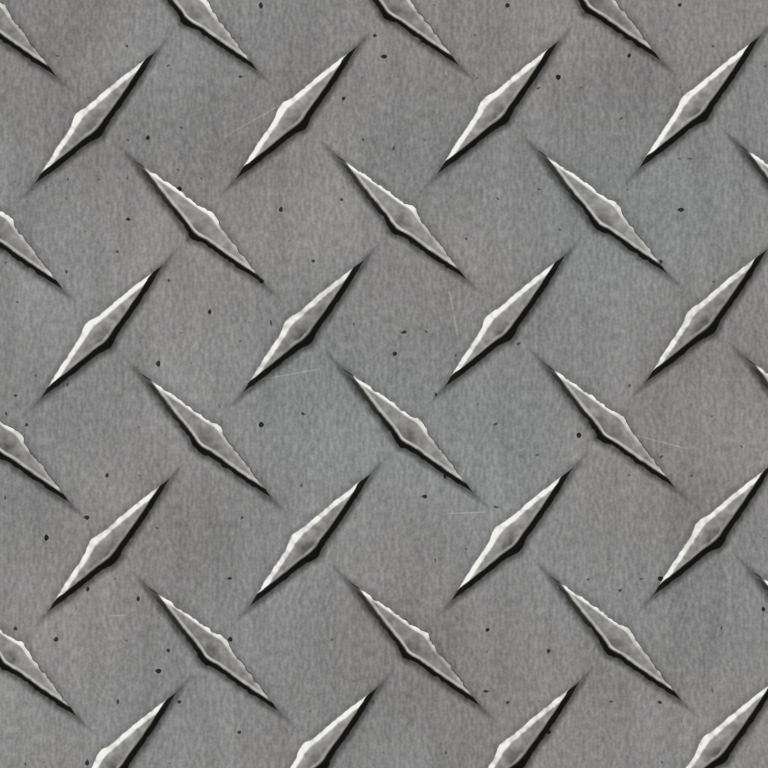
Reproduce this texture procedurally as a WebGL 2 fragment shader.

```glsl
#version 300 es
precision highp float;
// Worn steel tread plate: raised lozenges leaning alternately right and left.

#define ACROSS vec2(0.2624, 0.0068)   // step to the next lozenge in a row
#define UPWARD vec2(-0.0091, 0.2780)  // step to the next row
#define ORIGIN vec2(0.1237, 0.8464)   // centre of one right-leaning lozenge
#define HALF_LENGTH 0.115
#define HALF_WIDTH 0.0175
#define BUMP 0.0050                   // swelling at the waist
#define GRAIN 0.080                   // strength of the fine grain
#define MOTTLE 0.085                  // strength of the large stains
#define WEAR 0.0035                   // raggedness of the edges

uniform vec2 u_resolution;
out vec4 fragColor;

const vec3 STEEL = vec3(0.525, 0.522, 0.520);
const vec3 FACE = vec3(0.535, 0.530, 0.520);
const vec3 LIGHT = vec3(0.95, 0.95, 0.93);
const vec3 DARK = vec3(0.06, 0.06, 0.05);

vec2 hash2(vec2 p) {
  vec3 q = fract(p.xyx * vec3(0.1031, 0.1030, 0.0973));
  q += dot(q, q.yzx + 33.33);
  return fract((q.xx + q.yz) * q.zy);
}

float cornerSlope(vec2 cell, vec2 offset) {
  float angle = 6.2832 * hash2(cell + 57.0).x;
  return dot(vec2(cos(angle), sin(angle)), offset);
}

// Gradient noise, roughly -0.7 to 0.7
float noise(vec2 p) {
  vec2 i = floor(p), f = p - i;
  vec2 u = f * f * f * (f * (f * 6.0 - 15.0) + 10.0);
  vec2 e = vec2(1.0, 0.0);
  return mix(mix(cornerSlope(i, f), cornerSlope(i + e, f - e), u.x),
             mix(cornerSlope(i + e.yx, f - e.yx), cornerSlope(i + 1.0, f - 1.0), u.x), u.y);
}

float fbm(vec2 p) {
  float sum = 0.0, gain = 0.6;
  for (int i = 0; i < 4; i++) {
    sum += gain * noise(p);
    p = p * 2.03 + 17.0;
    gain *= 0.55;
  }
  return sum;
}

float segmentDistance(vec2 p, vec2 a, vec2 b) {
  vec2 ab = b - a;
  return length(p - a - ab * clamp(dot(p - a, ab) / dot(ab, ab), 0.0, 1.0));
}

// Flat sheet: stains, vertical brushing, grain and faint scratches
vec3 sheet(vec2 p) {
  float tone = MOTTLE * fbm(p * vec2(6.0, 4.0)) + 0.05 * fbm(p * vec2(45.0, 7.0));
  tone += GRAIN * (noise(p * vec2(210.0, 90.0)) + 0.6 * noise(p * 240.0));
  vec3 color = STEEL + tone;
  color += vec3(0.022, -0.004, -0.006) * noise(p * 3.5 + 8.0);
  for (int i = 0; i < 7; i++) {
    vec2 start = hash2(vec2(float(i), 3.0));
    vec2 reach = (hash2(vec2(float(i), 9.0)) - vec2(0.2, 0.4)) * 0.14;
    color += 0.07 * smoothstep(0.002, 0.0, segmentDistance(p, start, start + reach));
  }
  return color - 0.35 * smoothstep(0.47, 0.62, noise(p * 75.0 + 31.0));
}

// One family of lozenges; lean is 0 for right-leaning, 1 for left-leaning
vec3 lozenges(vec3 color, vec2 p, float lean, float soft) {
  mat2 lattice = mat2(ACROSS, UPWARD);
  vec2 grid = inverse(lattice) * (p - ORIGIN) - 0.5 * lean;
  vec2 cell = round(grid);
  vec2 local = lattice * (grid - cell);
  vec2 vary = hash2(cell + 40.0 + 23.0 * lean);

  vec2 axis = mix(vec2(0.675, 0.738), vec2(0.724, -0.690), lean);
  vec2 normal = mix(vec2(-axis.y, axis.x), vec2(-axis.y, axis.x), lean);
  float t = dot(local, axis) / HALF_LENGTH;
  float s = dot(local, normal);
  float ragged = noise(p * 85.0) + 0.5 * noise(p * 190.0);

  // Pointed outline, swollen at the waist
  float shift = t + mix(0.09, -0.04, lean) + 0.06 * (vary.x - 0.5);
  float bump = exp(-shift * shift * 75.0);
  float halfWidth = HALF_WIDTH * (1.0 - abs(t)) * (1.0 + 0.5 * abs(t)) + BUMP * bump;
  halfWidth += WEAR * ragged * mix(0.35, 0.75, lean) * smoothstep(1.0, 0.7, abs(t));
  float inside = halfWidth - abs(s);
  float fromTop = halfWidth - s, fromBottom = halfWidth + s;

  // Soft shadow on the sheet, deeper below
  float below = smoothstep(0.006, -0.006, s);
  color *= 1.0 - smoothstep(-0.011, 0.0, inside) * mix(0.12, 0.42, below);

  // Top face, brighter toward the lit side
  float across = clamp(s / max(halfWidth, 0.002), -1.0, 1.0);
  vec3 body = FACE + mix(0.10, 0.03, lean) * across + 0.12 * ragged + 0.06 * (vary.y - 0.5);
  body -= 0.10 * bump * smoothstep(0.5, -0.2, across);

  // Lit upper edge, fading toward the low end of left-leaning ones
  float rim = mix(0.0065, 0.0048, lean) * (1.0 + 0.5 * bump) + 0.002 * ragged;
  float lit = mix(0.95, mix(0.9, 0.25, smoothstep(-0.1, 0.4, t)), lean);
  lit *= 0.85 + 0.3 * vary.y + 0.45 * ragged;
  body = mix(body, LIGHT, clamp(lit, 0.0, 1.0) * smoothstep(rim + 0.002, rim - 0.002, fromTop));
  body = mix(body, DARK, 0.55 * lean * smoothstep(0.0025, 0.0, fromTop));

  // Dark lower edge with a glint just above it
  float band = mix(0.0070, 0.0052, lean) * (1.0 + 0.4 * bump) + 0.002 * ragged;
  float glint = smoothstep(0.003, 0.0, abs(fromBottom - band - 0.003));
  body = mix(body, LIGHT, glint * (0.12 + 0.28 * lean + 0.25 * bump));
  float dark = 0.95 - 0.25 * lean * smoothstep(0.0, -0.7, t);
  body = mix(body, DARK, dark * smoothstep(band + 0.0015, band - 0.0015, fromBottom));
  return mix(color, body, smoothstep(-soft, soft, inside));
}

void main() {
  vec2 p = gl_FragCoord.xy / u_resolution.y;
  float soft = max(1.0 / u_resolution.y, 0.0015);
  vec3 color = sheet(p);
  for (int lean = 0; lean < 2; lean++) color = lozenges(color, p, float(lean), soft);
  fragColor = vec4(clamp(color, 0.0, 1.0), 1.0);
}
```
